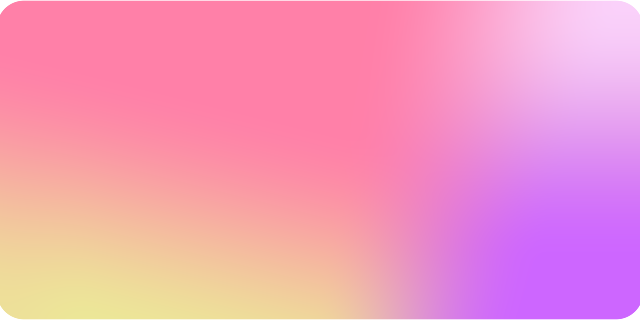
This background is drawn by a WebGL 1 fragment shader. Its source:

```glsl
precision highp float;
// A soft mesh gradient on a rounded card over white: pink at the upper left,
// yellow at the lower left, and violet rising into pale lilac on the right.
// Slanted smoothstep ramps blend the colours; a box distance cuts the card.

uniform vec2 u_resolution;

float roundedBox(vec2 p, vec2 halfSize, float radius) {
    vec2 q = abs(p) - halfSize + radius;
    return length(max(q, 0.0)) + min(max(q.x, q.y), 0.0) - radius;
}

// Warm side: yellow fades into pink along a gently tilted ramp.
vec3 warmSide(vec2 p) {
    vec3 pink = vec3(1.0, 0.50, 0.66);
    vec3 yellow = vec3(0.925, 0.91, 0.595);
    float glow = 1.0 - smoothstep(0.02, 0.88, p.y + 0.25 * p.x);
    glow *= 0.92 + 0.08 * smoothstep(0.0, 0.3, p.x);
    return mix(pink, yellow, glow);
}

// Cool side: violet rises into lilac, with a little less blue halfway.
vec3 coolSide(vec2 p) {
    vec3 violet = vec3(0.805, 0.40, 1.0);
    vec3 lilac = vec3(0.98, 0.82, 0.98);
    float rise = smoothstep(0.18, 1.0, p.y);
    vec3 color = mix(violet, lilac, rise);
    color.b -= 0.18 * rise * (1.0 - rise);
    return color;
}

void main() {
    // The canvas spans 2 by 1 units.
    vec2 p = gl_FragCoord.xy / u_resolution * vec2(2.0, 1.0);

    // The transition widens and leans right toward the top.
    float cool = smoothstep(mix(0.97, 1.14, p.y), mix(1.64, 1.95, p.y), p.x);
    vec3 color = mix(warmSide(p), coolSide(p), cool);

    // Card sides run just past the canvas, so only the corners show.
    float edge = roundedBox(p - vec2(1.0, 0.5), vec2(1.01, 0.498), 0.085);
    float pixel = 1.0 / u_resolution.y;
    float card = 1.0 - smoothstep(-0.5 * pixel, 0.5 * pixel, edge);
    gl_FragColor = vec4(mix(vec3(1.0), color, card), 1.0);
}
```
